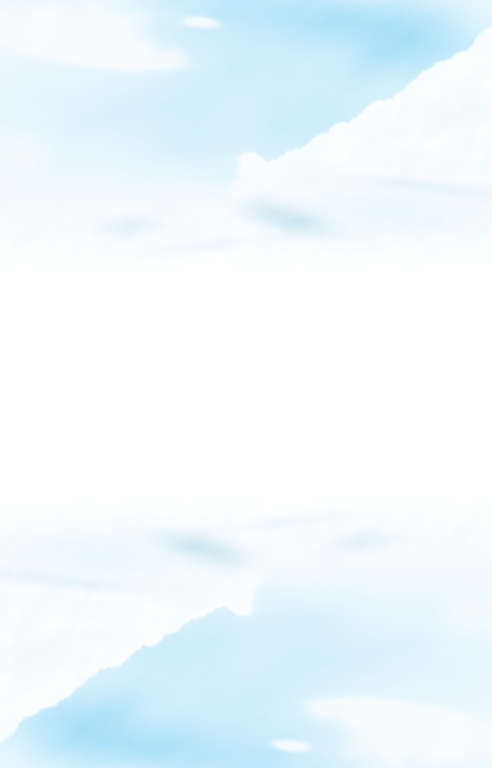
Give the GLSL for this background, as a Shadertoy shader.

```glsl
const vec3 WHITE = vec3(0.996, 0.998, 1.0);
const vec3 CLOUD = vec3(0.972, 0.988, 0.994);
const vec3 HAZE = vec3(0.945, 0.982, 0.996);
const vec3 AZURE = vec3(0.63, 0.865, 0.972);
const vec3 SHADE = vec3(0.77, 0.89, 0.94);

float hash(vec2 p) {
    return fract(sin(dot(p, vec2(127.1, 311.7))) * 43758.5453);
}

float noise(vec2 p) {
    vec2 i = floor(p), f = fract(p);
    f = f * f * (3.0 - 2.0 * f);
    return mix(mix(hash(i), hash(i + vec2(1, 0)), f.x),
               mix(hash(i + vec2(0, 1)), hash(i + vec2(1, 1)), f.x), f.y);
}

float fbm(vec2 p) {
    float sum = 0.0, amp = 0.5;
    for (int i = 0; i < 6; i++) {
        sum += amp * noise(p);
        p = mat2(1.6, 1.2, -1.2, 1.6) * p + 7.3;
        amp *= 0.5;
    }
    return sum;
}

// Soft elliptical spot, tilted by an angle
float glow(vec2 p, vec2 center, vec2 radius, float angle) {
    float c = cos(angle), s = sin(angle);
    vec2 d = mat2(c, -s, s, c) * (p - center) / radius;
    return exp(-dot(d, d));
}

// Depth of the main cloud's upper rim at x
float ridge(float x) {
    float t = (x - 0.31) / 0.33;
    float slope = mix(0.225, 0.045, t) + 0.07 * t * (1.0 - t);
    return mix(0.245, slope, smoothstep(0.27, 0.325, x));
}

// Signed distance to the rim with round puffs along it
float cloudDistance(vec2 p) {
    float d = (ridge(p.x) + 0.008 - p.y) * 0.85;
    for (int i = 0; i < 22; i++) {
        float k = float(i);
        float x = 0.325 + 0.0155 * k;
        float r = mix(0.012, 0.026, hash(vec2(k, 3.0)));
        d = min(d, length(p - vec2(x, ridge(x) + 0.7 * r)) - r);
    }
    return min(d, length(p - vec2(0.332, 0.211)) - 0.017);
}

vec3 skyColor(vec2 p, float grain) {
    float blue = 0.08
        + 0.85 * glow(p, vec2(0.50, 0.045), vec2(0.125, 0.055), 0.15)
        + 0.42 * glow(p, vec2(0.29, 0.0), vec2(0.11, 0.05), 0.0)
        + 0.32 * glow(p, vec2(0.39, 0.125), vec2(0.16, 0.06), 0.3)
        + 0.20 * glow(p, vec2(0.27, 0.17), vec2(0.14, 0.06), 0.2)
        + 0.14 * glow(p, vec2(0.12, 0.14), vec2(0.12, 0.05), 0.0);
    // Thin diagonal veils
    float veil = fbm(vec2(p.x * 6.0 - p.y * 7.0, p.x * 9.0 + p.y * 15.0));
    blue *= 0.55 + 0.9 * veil;
    vec3 color = mix(HAZE, AZURE, clamp(blue, 0.0, 1.0));
    // Loose clouds on the left
    float patches = glow(p, vec2(0.07, 0.035), vec2(0.15, 0.045), 0.0)
        + 0.7 * glow(p, vec2(0.17, 0.075), vec2(0.09, 0.02), 0.1)
        + 0.7 * glow(p, vec2(0.262, 0.029), vec2(0.032, 0.009), 0.1)
        + 0.6 * glow(p, vec2(0.0, 0.19), vec2(0.10, 0.07), 0.0);
    return mix(color, CLOUD, 0.9 * smoothstep(0.25, 0.75, patches * (0.4 + 1.2 * grain)));
}

vec3 cloudColor(vec2 p, float grain, float depth) {
    float relief = fbm(p * 24.0 + 4.0) - fbm(p * 24.0 + vec2(4.15, 4.3));
    float shadow = 0.75 * glow(p, vec2(0.370, 0.284), vec2(0.065, 0.018), 0.3)
        + 0.42 * glow(p, vec2(0.255, 0.323), vec2(0.075, 0.009), -0.1)
        + 0.45 * glow(p, vec2(0.165, 0.294), vec2(0.04, 0.014), -0.1)
        + 0.35 * glow(p, vec2(0.53, 0.240), vec2(0.09, 0.009), 0.12);
    shadow *= 0.35 + 1.3 * grain;
    shadow += 0.35 * relief + 0.16 * (grain - 0.4) * smoothstep(0.0, 0.06, depth);
    vec3 color = mix(CLOUD, SHADE, clamp(shadow, -0.1, 1.0));
    // Pale opening beneath the bank
    float opening = glow(p, vec2(0.51, 0.276), vec2(0.11, 0.027), 0.15);
    color = mix(color, mix(HAZE, AZURE, 0.12), 0.75 * opening);
    return mix(color, WHITE, 0.5 * exp(-depth * 40.0));
}

vec3 scene(vec2 p) {
    vec2 warp = vec2(fbm(p * 30.0), fbm(p * 30.0 + 19.0)) - 0.5;
    float grain = fbm(p * vec2(13.0, 20.0) + warp);
    float d = cloudDistance(p + 0.024 * warp);
    float softness = mix(0.05, 0.003, smoothstep(0.22, 0.33, p.x));
    float cover = 1.0 - smoothstep(-softness, softness, d);
    vec3 color = mix(skyColor(p, grain), cloudColor(p, grain, max(-d, 0.0)), cover);
    // Dissolve into the blank middle band
    float fade = smoothstep(0.285, 0.368, p.y + 0.025 * (grain - 0.5));
    return mix(color, WHITE, fade);
}

void mainImage(out vec4 fragColor, in vec2 fragCoord) {
    vec2 uv = fragCoord / iResolution.xy;
    // The lower half repeats the upper one, turned half around
    if (uv.y < 0.5) uv = 1.0 - uv;
    vec2 p = vec2(uv.x * 0.64, 1.0 - uv.y);
    fragColor = vec4(scene(p), 1.0);
}
```
